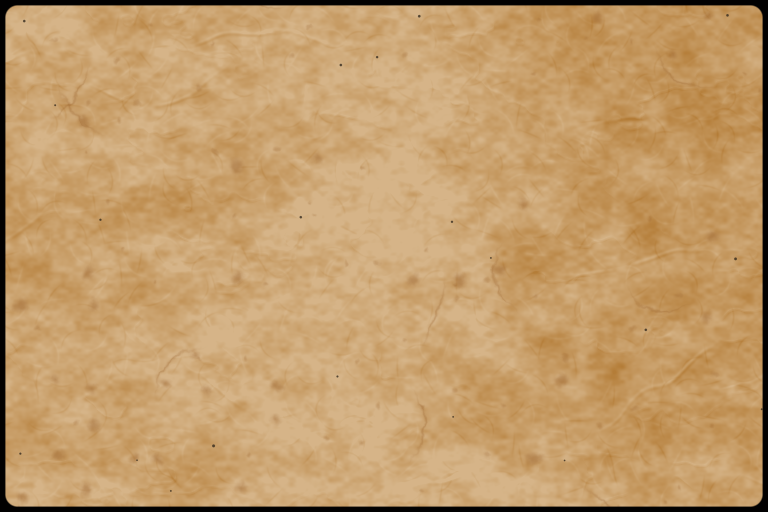
This texture is drawn by a WebGL 1 fragment shader. Its source:

```glsl
precision highp float;
uniform vec2 u_resolution;

#define PAPER vec3(0.790, 0.628, 0.420)
#define TONE_STEP vec3(0.020, 0.033, 0.048)
#define RUST vec3(0.60, 0.38, 0.17)
#define INK vec3(0.20, 0.16, 0.11)
#define FRAME vec3(0.008, 0.003, 0.002)
#define FRAME_WIDTH 0.0105
#define CORNER 0.024
#define STAIN 5.0
#define MOTTLE 5.2
#define GRAIN 2.3
#define RELIEF 1.1

float hash(vec2 p) {
  vec3 q = fract(vec3(p.xyx) * 0.1031);
  q += dot(q, q.yzx + 33.33);
  return fract((q.x + q.y) * q.z);
}

vec2 hash2(vec2 p) {
  return vec2(hash(p + 17.3), hash(p + 71.9));
}

float noise(vec2 p) {
  vec2 i = floor(p), f = fract(p);
  f = f * f * (3.0 - 2.0 * f);
  return mix(mix(hash(i), hash(i + vec2(1, 0)), f.x),
             mix(hash(i + vec2(0, 1)), hash(i + vec2(1, 1)), f.x), f.y);
}

float fbm(vec2 p) {
  float sum = 0.0, amp = 0.5;
  for (int i = 0; i < 4; i++) {
    sum += amp * noise(p);
    p = mat2(1.6, 1.2, -1.2, 1.6) * p + 13.7;
    amp *= 0.5;
  }
  return sum / 0.9375;
}

// Bent strokes, one per cell; spread is the range of angles
float strokes(vec2 p, float width, float spread, float share) {
  vec2 cell = floor(p);
  float sum = 0.0;
  for (int y = -1; y <= 1; y++)
    for (int x = -1; x <= 1; x++) {
      vec2 id = cell + vec2(x, y);
      vec2 d = p - id - hash2(id);
      float a = (hash(id + 5.1) - 0.5) * spread;
      d = mat2(cos(a), -sin(a), sin(a), cos(a)) * d;
      d.y += (hash(id + 9.7) - 0.5) * 1.6 * d.x * d.x;
      float taper = 1.0 - smoothstep(0.1, 0.75, abs(d.x));
      sum += step(hash(id + 3.3), share) * taper * exp(-d.y * d.y / (width * width));
    }
  return sum;
}

// Round spots, one in some cells
float spots(vec2 p, float radius, float soft, float share) {
  vec2 id = floor(p);
  vec2 center = id + 0.3 + 0.4 * hash2(id);
  float r = radius * (0.6 + 0.6 * hash(id + 8.2));
  return step(hash(id + 2.6), share) * (1.0 - smoothstep(r - soft, r + soft, length(p - center)));
}

// Height of thin curled wrinkles and long creases
float wrinkles(vec2 p) {
  float n = fbm(p * vec2(9.0, 14.0) + 40.0) - 0.5;
  float curl = exp(-abs(n) * 30.0) * smoothstep(0.42, 0.68, noise(p * 11.0 + 6.0));
  vec2 bent = p + 0.022 * (vec2(noise(p * 16.0), noise(p * 16.0 + 50.0)) - 0.5);
  float crease = strokes(bent * 3.6 + 7.0, 0.013, 1.5, 0.5);
  crease *= smoothstep(0.25, 0.65, noise(p * 14.0 + 21.0));
  return curl + 1.5 * crease;
}

void main() {
  vec2 p = gl_FragCoord.xy / u_resolution.y;
  vec2 size = vec2(u_resolution.x / u_resolution.y, 1.0);
  float px = 1.0 / u_resolution.y;
  vec2 uv = p / size;

  // Broad ageing: pale patch at upper left, browner right side and edges
  float tone = STAIN * (fbm(p * vec2(2.6, 3.4) + 3.0) - 0.5);
  tone += 1.1 * exp(-8.0 * dot(uv - vec2(0.34, 0.70), uv - vec2(0.34, 0.70)));
  tone += 0.7 * smoothstep(0.30, 0.0, uv.y) - 0.9 * smoothstep(0.60, 1.0, uv.x);
  tone -= 0.6 * smoothstep(0.07, 0.0, uv.x);

  // Mottling and fine grain, slightly drawn out sideways
  tone += MOTTLE * (fbm(p * vec2(15.0, 21.0) + 11.0) - 0.5);
  tone += GRAIN * (noise(p * vec2(65.0, 95.0)) - 0.5);
  tone += 0.9 * (noise(p * vec2(130.0, 165.0) + 30.0) - 0.5);

  // Fibres and raised wrinkles lit from above
  tone += 0.75 * strokes(p * 21.0, 0.05, 3.0, 0.5);
  tone -= 1.0 * strokes(p * 24.0 + 60.0, 0.05, 3.1, 0.45);
  tone += RELIEF * (wrinkles(p) - wrinkles(p + vec2(-0.002, 0.005)));
  vec3 color = PAPER + TONE_STEP * clamp(tone, -4.2, 2.4);

  // Rust blotches, denser at lower left, and sparse dark hairs
  vec2 rough = p + 0.018 * (vec2(fbm(p * 45.0), fbm(p * 45.0 + 9.0)) - 0.5);
  float corner = smoothstep(0.45, 0.1, length(uv - vec2(0.08, 0.2)));
  float rust = spots(rough * 14.0, 0.13, 0.12, 0.08 + 0.35 * corner);
  rust += 0.6 * spots(rough * 32.0 + 4.0, 0.14, 0.12, 0.05);
  rust += 0.7 * strokes(rough * 9.0 + 31.0, 0.025, 3.1, 0.06);
  color = mix(color, RUST, 0.42 * min(rust, 1.0));

  // Tiny ink specks
  float speck = spots(p * 13.0 + 90.0, 0.032, 0.018, 0.06);
  color = mix(color, INK, 0.8 * speck);

  // Black frame with rounded inner corners
  vec2 q = abs(p - 0.5 * size) - 0.5 * size + FRAME_WIDTH + CORNER;
  float edge = length(max(q, 0.0)) + min(max(q.x, q.y), 0.0) - CORNER;
  color = mix(color, FRAME, smoothstep(-px, px, edge));
  gl_FragColor = vec4(color, 1.0);
}
```
